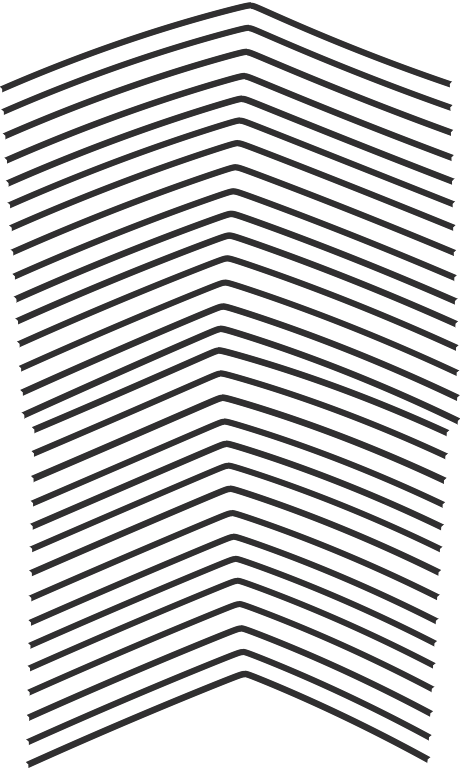
A WebGL 2 fragment shader for this pattern:

```glsl
#version 300 es
precision highp float;

uniform vec2 u_resolution;
out vec4 outColor;

#define SHEET vec2(458.0, 768.0)
#define CHEVRONS 30
#define UPPER_COUNT 15.0
#define PITCH 23.03
#define HALF_WIDTH 3.2
#define PEAK_ROUNDING 0.014
#define NOTCH 1.3
#define DRIFT 1.1
#define INK vec3(0.19, 0.185, 0.19)
#define PAPER vec3(1.0)

float hash(float n) {
    return fract(sin(n * 12.9898) * 43758.547);
}

// Signed distance to one bowed arm running from the peak to its tip.
float armDistance(vec2 p, vec2 peak, vec2 tip, float bow, float halfWidth) {
    vec2 span = tip - peak;
    float t = (p.x - peak.x) / span.x;
    float r = sqrt(t * t + PEAK_ROUNDING * PEAK_ROUNDING);
    float y = peak.y + span.y * r + 4.0 * bow * r * (1.0 - r);

    // Turn the vertical offset into a distance across the stroke.
    float slope = (span.y + 4.0 * bow * (1.0 - 2.0 * r)) * (t / r) / span.x;
    float across = (p.y - y) * inversesqrt(1.0 + slope * slope);

    // Square tip with a shallow notch in its middle.
    vec2 along = normalize(vec2(span.x, span.y - 4.0 * bow));
    float notch = NOTCH * max(0.0, 1.0 - abs(across) / halfWidth);
    float past = dot(p - tip, along) + notch;
    return max(abs(across) - halfWidth, past);
}

float chevronDistance(vec2 p, float i) {
    bool upper = i < UPPER_COUNT;
    float k = upper ? i / (UPPER_COUNT - 1.0)
                    : (i - UPPER_COUNT) / (float(CHEVRONS) - 1.0 - UPPER_COUNT);

    // The peak leans left down the upper block, then back to the right.
    float peakX = upper ? mix(250.0, 219.5, k) : mix(217.5, 243.5, k);
    vec2 peak = vec2(peakX, 4.0 + PITCH * i);
    vec2 left = upper ? mix(vec2(1.0, 89.0), vec2(23.0, 414.0), k)
                      : mix(vec2(33.0, 430.0), vec2(27.0, 764.0), k);
    vec2 right = upper ? mix(vec2(449.0, 84.0), vec2(457.0, 420.0), k)
                       : mix(vec2(446.0, 433.0), vec2(427.0, 759.0), k);

    // Slightly uneven spacing and weight between the strokes.
    float shift = 1.0 + DRIFT * cos(6.2832 * (i - 3.3) / 4.9);
    p.y -= shift;
    float halfWidth = HALF_WIDTH + 0.3 * (hash(i + 1.0) - 0.5);

    float leftBow = upper ? mix(-6.0, -0.5, k) : mix(0.5, -1.5, k);
    float rightBow = upper ? mix(3.0, -5.5, k) : mix(-5.5, -3.5, k);
    bool onLeft = p.x < peak.x;
    return armDistance(p, peak, onLeft ? left : right,
                       onLeft ? leftBow : rightBow, halfWidth);
}

void main() {
    // Sheet units, with y running downwards.
    vec2 p = gl_FragCoord.xy / u_resolution;
    p = vec2(p.x, 1.0 - p.y) * SHEET;

    float nearest = 1e4;
    for (int i = 0; i < CHEVRONS; i++) {
        nearest = min(nearest, chevronDistance(p, float(i)));
    }

    float pixel = SHEET.y / u_resolution.y;
    float coverage = 1.0 - smoothstep(-0.6 * pixel, 0.6 * pixel, nearest);
    outColor = vec4(mix(PAPER, INK, coverage), 1.0);
}
```
